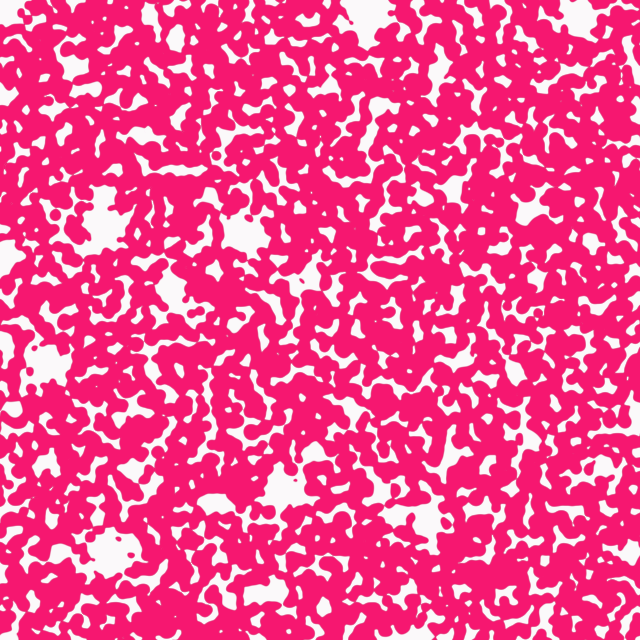
Reproduce this texture procedurally as a three.js fragment shader.

```glsl
// Hot pink speckle: crowded pink grains leave white veins, flecks and scalloped splotches.
varying vec2 vUv;

const vec3 PINK = vec3(0.965, 0.09, 0.44);
const vec3 WHITE = vec3(0.985, 0.975, 0.982);
const vec3 RIM_SHADE = vec3(0.07, 0.0, 0.04); // dulling of the blended edge

const float GRAINS = 64.0;        // pink grains across the canvas
const float GRAIN_SPREAD = 0.32;  // in grain cells
const float LEVEL = 0.24;         // field value on the pink border
const float JITTER = 1.3;         // scatter, in cells
const float SIZE_VARIATION = 0.2;

const float LARGE_CELLS = 5.0;
const float LARGE_SPREAD = 0.066;
const float LARGE_SHARE = 0.45;
const float SMALL_CELLS = 14.0;
const float SMALL_SPREAD = 0.09;
const float SMALL_SHARE = 0.3;
const float DENT_DEPTH = 6.0;     // how strongly splotches erase grains

const float EDGE = 0.0015;        // half width of the soft border

vec3 hash3(vec2 p) {
  vec3 q = fract(p.xyx * vec3(0.1031, 0.1030, 0.0973));
  q += dot(q, q.yxz + 33.33);
  return fract((q.xxy + q.yzz) * q.zyx);
}

// Sum of scattered Gaussian bumps: x is the value, yz its gradient.
vec3 bumpField(vec2 p, float cells, float spread, float share, float seed) {
  vec2 q = p * cells;
  vec2 home = floor(q);
  vec3 sum = vec3(0.0);
  for (int j = -2; j <= 2; j++) {
    for (int i = -2; i <= 2; i++) {
      vec2 cell = home + vec2(float(i), float(j));
      vec3 h = hash3(cell + seed);
      vec2 center = cell + 0.5 + (h.xy - 0.5) * JITTER;
      center.x += 0.5 * mod(cell.y, 2.0); // brick offset hides the grid
      float s = spread * (1.0 + SIZE_VARIATION * (2.0 * h.z / share - 1.0));
      vec2 d = q - center;
      float bump = step(h.z, share) * exp(-0.5 * dot(d, d) / (s * s));
      sum += bump * vec3(1.0, -d * cells / (s * s));
    }
  }
  return sum;
}

void main() {
  // Grains, with dents that open the splotches
  vec3 field = bumpField(vUv, GRAINS, GRAIN_SPREAD, 1.0, 17.0);
  field -= DENT_DEPTH * bumpField(vUv, LARGE_CELLS, LARGE_SPREAD, LARGE_SHARE, 131.0);
  field -= DENT_DEPTH * bumpField(vUv, SMALL_CELLS, SMALL_SPREAD, SMALL_SHARE, 271.0);

  // Approximate distance to the border, positive in the white
  float dist = (LEVEL - field.x) / max(length(field.yz), 1.0);
  float white = smoothstep(-EDGE, EDGE, dist);

  // Colour, slightly dulled on the pink side of the border
  float rim = 6.75 * white * (1.0 - white) * (1.0 - white);
  gl_FragColor = vec4(mix(PINK, WHITE, white) - RIM_SHADE * rim, 1.0);
}
```
